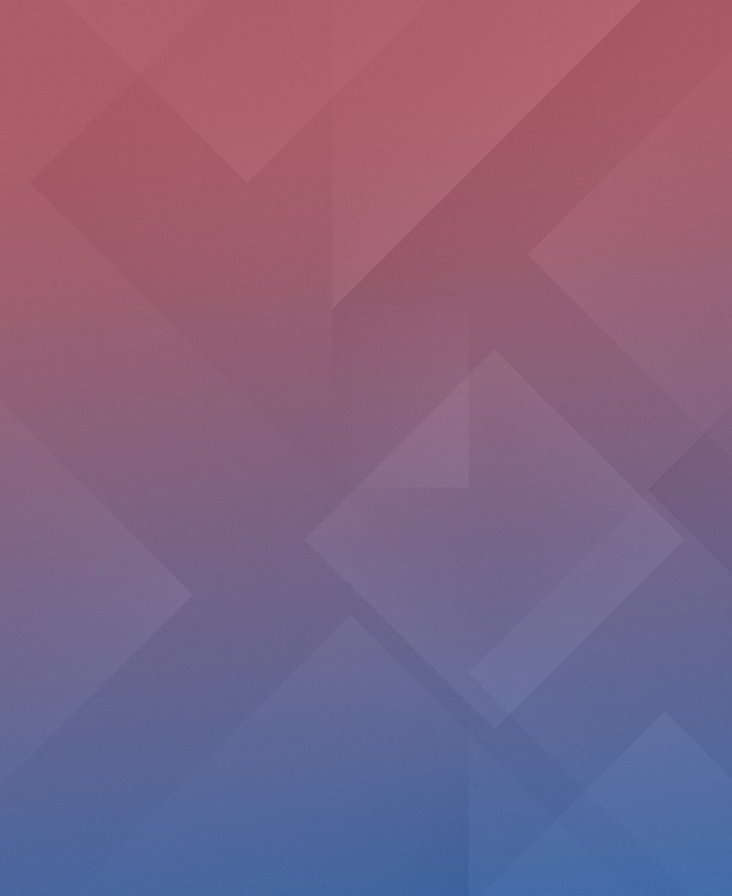
This background is drawn by a Shadertoy shader. Its source:

```glsl
// A rose-to-blue vertical gradient overlaid with faint tilted panels.
// Panels are right-angled corners, a diamond and a few straight-edged sheets,
// each brightest at its edge and fading inward; fine hash grain covers all.

const vec3 BLUE = vec3(0.265, 0.405, 0.635);
const vec3 ROSE = vec3(0.670, 0.368, 0.412);
const float ROSE_HEIGHT = 0.81;   // where the gradient reaches full rose
const float KNEE = 0.14;          // softness of that transition
const float TILT = 0.11;          // extra blue toward the right
const float CORNER_FADE = 0.20;
const float EDGE_FADE = 0.13;
const float GRAIN = 0.012;
const float GRAIN_CELLS = 512.0;

const vec2 DIAMOND_CENTER = vec2(0.552, 0.398);
const float DIAMOND_RADIUS = 0.212;
const float DIAMOND_LIGHT = 0.030;
const vec2 SHEET_MIN = vec2(0.371, 0.456);
const vec2 SHEET_MAX = vec2(0.523, 0.651);
const float SHEET_LIGHT = 0.030;
const float BAND_OFFSET = -0.284; // x - y along the long diagonal
const float BAND_LIGHT = 0.028;
const float BAND_SHADE = 0.024;
const float FOLD_TOP = 0.249;
const float FOLD_SHADE = 0.030;

// Corners: apex x, apex y, opening direction in quarter turns, brightness
const int CORNER_COUNT = 8;
const vec4 CORNERS[CORNER_COUNT] = vec4[CORNER_COUNT](
    vec4(0.276, 0.796, 1.0,  0.030),
    vec4(0.033, 0.796, 0.0, -0.026),
    vec4(0.589, 0.716, 0.0,  0.034),
    vec4(0.215, 0.336, 2.0,  0.036),
    vec4(0.391, 0.314, 3.0,  0.026),
    vec4(0.742, 0.206, 3.0,  0.030),
    vec4(0.523, 0.249, 0.0,  0.024),
    vec4(0.723, 0.453, 0.0, -0.032)
);

float hash(vec2 p) {
    return fract(sin(dot(p, vec2(12.9898, 78.233))) * 43758.5453);
}

// Antialiased coverage of the region where distance is negative
float cover(float distance, float pixel) {
    return smoothstep(pixel, -pixel, distance);
}

float smoothMin(float a, float b, float k) {
    float h = max(k - abs(a - b), 0.0) / k;
    return min(a, b) - h * h * k * 0.25;
}

// Right-angled corner, brightest along its two edges
float cornerPanel(vec2 p, vec4 corner, float pixel) {
    float angle = corner.z * 1.570796;
    vec2 axis = vec2(cos(angle), sin(angle));
    vec2 q = p - corner.xy;
    float along = dot(q, axis);
    float across = abs(dot(q, vec2(-axis.y, axis.x)));
    float edge = (across - along) * 0.7071;
    float fade = exp(-max(along, 0.0) / CORNER_FADE);
    return corner.w * cover(edge, pixel) * fade;
}

float diamondPanel(vec2 p, float pixel) {
    vec2 q = abs(p - DIAMOND_CENTER);
    float edge = (q.x + q.y - DIAMOND_RADIUS) * 0.7071;
    return DIAMOND_LIGHT * cover(edge, pixel) * exp(min(edge, 0.0) / EDGE_FADE);
}

// Upright sheet that brightens toward its lower right corner
float sheetPanel(vec2 p, float pixel) {
    vec2 d = max(SHEET_MIN - p, p - SHEET_MAX);
    vec2 f = clamp((p - SHEET_MIN) / (SHEET_MAX - SHEET_MIN), 0.0, 1.0);
    return SHEET_LIGHT * cover(max(d.x, d.y), pixel) * f.x * (1.0 - 0.6 * f.y);
}

// Long diagonal: light above, shade below, cut by an upright left edge
float diagonalBand(vec2 p, float pixel) {
    float edge = (p.x - p.y - BAND_OFFSET) * 0.7071;
    float above = cover(edge, pixel);
    float fade = exp(-abs(edge) / EDGE_FADE);
    float right = cover(SHEET_MIN.x - p.x, pixel);
    float high = smoothstep(0.45, 0.72, p.y);
    return mix(-BAND_SHADE, BAND_LIGHT, above) * fade * right * high;
}

// Shade to the left of the lower upright fold
float foldShade(vec2 p, float pixel) {
    float edge = p.x - SHEET_MAX.x;
    float low = 1.0 - smoothstep(0.0, FOLD_TOP, p.y);
    return -FOLD_SHADE * cover(edge, pixel) * exp(min(edge, 0.0) / EDGE_FADE) * low;
}

void mainImage(out vec4 fragColor, in vec2 fragCoord) {
    vec2 p = fragCoord / iResolution.y;
    float pixel = 0.8 / iResolution.y;
    float middle = 0.5 * iResolution.x / iResolution.y;

    // Background gradient
    float height = (p.y + TILT * (middle - p.x)) / ROSE_HEIGHT;
    vec3 color = mix(BLUE, ROSE, smoothMin(height, 1.0, KNEE));

    // Panels
    float light = diamondPanel(p, pixel) + sheetPanel(p, pixel)
                + diagonalBand(p, pixel) + foldShade(p, pixel);
    for (int i = 0; i < CORNER_COUNT; i++) {
        light += cornerPanel(p, CORNERS[i], pixel);
    }
    color += light;

    // Grain
    color += GRAIN * (hash(floor(p * GRAIN_CELLS)) - 0.5);
    fragColor = vec4(clamp(color, 0.0, 1.0), 1.0);
}
```
